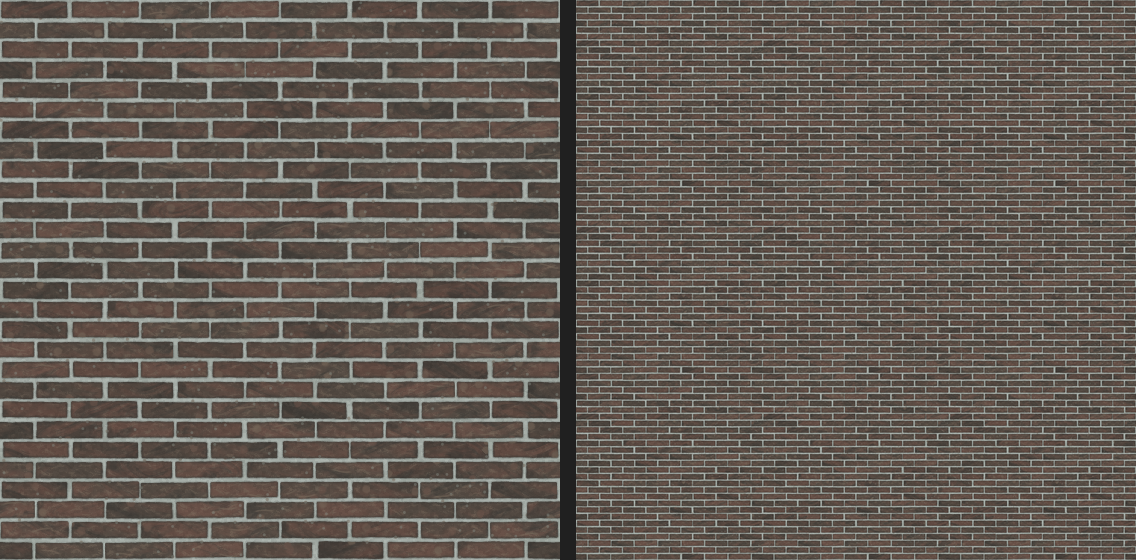
Left, the tile; right, the same tile 3 across and 3 down.
Reproduce this texture procedurally as a Shadertoy shader.

```glsl
const float TAU = 6.2831853;
const vec2 BRICKS = vec2(8.0, 28.0);

const vec3 UMBER = vec3(0.32, 0.285, 0.255);
const vec3 RUSSET = vec3(0.395, 0.305, 0.27);
const vec3 TAN = vec3(0.44, 0.39, 0.335);
const vec3 SOOT = vec3(0.23, 0.225, 0.21);
const vec3 MORTAR = vec3(0.665, 0.695, 0.672);
const vec3 DAMP = vec3(0.55, 0.585, 0.55);

vec2 hash2(vec2 p) {
    vec3 q = fract(p.xyx * vec3(0.1031, 0.1030, 0.0973));
    q += dot(q, q.yzx + 33.33);
    return fract((q.xx + q.yz) * q.zy);
}

// Wrapping cellular noise: distance to the nearest point, and its random value
vec2 cells(vec2 uv, float count) {
    vec2 p = uv * count, base = floor(p);
    vec2 nearest = vec2(9.0, 0.0);
    for (int y = -1; y <= 1; y++)
    for (int x = -1; x <= 1; x++) {
        vec2 cell = base + vec2(x, y);
        vec2 id = mod(cell, count);
        float d = length(cell + 0.15 + 0.7 * hash2(id) - p);
        if (d < nearest.x) nearest = vec2(d, hash2(id + 71.0).x);
    }
    return nearest;
}

// Warped, layered sines, about -1 to 1
float mottle(vec2 p, float seed) {
    float sum = 0.0, amp = 0.5;
    for (int i = 0; i < 5; i++) {
        p += 0.6 * sin(p.yx * 1.3 + seed);
        sum += amp * sin(p.x + seed) * cos(p.y - seed * 1.7);
        p = mat2(1.5, 1.1, -1.1, 1.5) * p + 2.3;
        amp *= 0.65;
    }
    return sum;
}

float roundedBox(vec2 p, vec2 halfSize, float radius) {
    vec2 q = abs(p) - halfSize + radius;
    return length(max(q, 0.0)) + min(max(q.x, q.y), 0.0) - radius;
}

void mainImage(out vec4 fragColor, in vec2 fragCoord) {
    vec2 uv = fragCoord / iResolution.xy;
    float pixel = BRICKS.y / iResolution.y;

    // Running bond, with lengths measured in course heights
    vec2 grid = uv * BRICKS;
    grid.x += 0.5 * (1.0 - mod(floor(grid.y), 2.0));
    vec2 id = mod(floor(grid), BRICKS);
    vec2 local = (fract(grid) - 0.5) * vec2(3.5, 1.0);
    vec2 rnd = hash2(id + 5.0), rnd2 = hash2(id + 157.0);
    float seed = rnd.x * 40.0 + rnd2.y * 17.0;

    // Uneven brick outline: shift, tilt, size and ragged edge
    vec2 p = local - (rnd - 0.5) * vec2(0.1, 0.05);
    p.y -= (rnd2.x - 0.5) * 0.025 * p.x;
    vec2 halfSize = vec2(1.655, 0.4) + (rnd2 - 0.5) * vec2(0.08, 0.04);
    float d = roundedBox(p, halfSize, 0.08);
    d += 0.022 * mottle(local * 4.0, seed);
    float brickMask = 1.0 - smoothstep(-0.6 * pixel, 0.6 * pixel, d);

    vec2 grain = cells(uv, 190.0);
    vec2 grit = cells(uv, 80.0);
    vec2 pebble = cells(uv, 44.0);

    // Fired clay: per-brick tone, blotches, sooty ends and rims
    float blotch = mottle(p * vec2(1.3, 2.6), seed);
    float fine = mottle(p * vec2(5.0, 9.0), seed + 3.0);
    float warmth = smoothstep(0.05, 0.95, rnd.y * 0.75 + 0.15 + 0.4 * blotch);
    vec3 brick = mix(UMBER, RUSSET, warmth);
    brick = mix(brick, TAN, 0.4 * smoothstep(0.25, 0.9, fine + 0.3 * rnd2.x));
    float soot = smoothstep(0.1, 0.9, mottle(p * vec2(1.0, 1.9) + 4.0, seed + 9.0) + 0.5 * rnd2.y - 0.1);
    brick = mix(brick, SOOT, 0.65 * soot);
    brick = mix(brick, SOOT, 0.5 * smoothstep(-0.14, 0.0, d));
    brick *= 0.94 + 0.1 * rnd2.x + 0.045 * fine + 0.09 * (grain.y - 0.5);

    // Rare stones, pale specks and scratches
    float stone = step(0.9, pebble.y) * (1.0 - smoothstep(0.22, 0.4, pebble.x + 0.08 * fine));
    brick = mix(brick, mix(RUSSET, TAN, rnd.x) * 1.04, 0.6 * stone);
    float speck = step(0.95, grit.y) * (1.0 - smoothstep(0.1, 0.3, grit.x));
    brick = mix(brick, DAMP, 0.4 * speck);
    float scratch = abs(p.y - (rnd.x - 0.5) * 0.5 - (rnd2.y - 0.5) * 0.5 * p.x - 0.03 * sin(p.x * 5.0));
    scratch = 1.0 - smoothstep(0.01, 0.02 + pixel, scratch);
    scratch *= step(0.8, rnd2.x) * (1.0 - smoothstep(0.3, 0.6, abs(p.x - 2.0 * rnd.y + 1.0)));
    brick = mix(brick, TAN * 1.1, 0.45 * scratch);

    // Mortar: damp stains, sand grain and dark pits
    float stain = sin(TAU * (3.0 * uv.x + 2.0 * uv.y) + 2.0 * sin(TAU * 5.0 * uv.y))
                + sin(TAU * (7.0 * uv.y - 4.0 * uv.x) + 2.0 * sin(TAU * 6.0 * uv.x));
    vec3 mortar = mix(MORTAR, DAMP, 0.35 * smoothstep(-0.4, 1.8, stain + 0.8 * (pebble.y - 0.5)));
    mortar *= 0.985 + 0.09 * (grain.y - 0.5);
    float pit = step(0.93, grit.y) * (1.0 - smoothstep(0.12, 0.35, grit.x));
    mortar = mix(mortar, TAN, 0.5 * pit);

    // Contact shade, deeper under the brick's lower edge
    float shade = 1.0 - smoothstep(0.0, 0.09, d);
    mortar *= 1.0 - shade * (0.14 + 0.1 * step(p.y, 0.0));

    fragColor = vec4(mix(mortar, brick, brickMask), 1.0);
}
```
